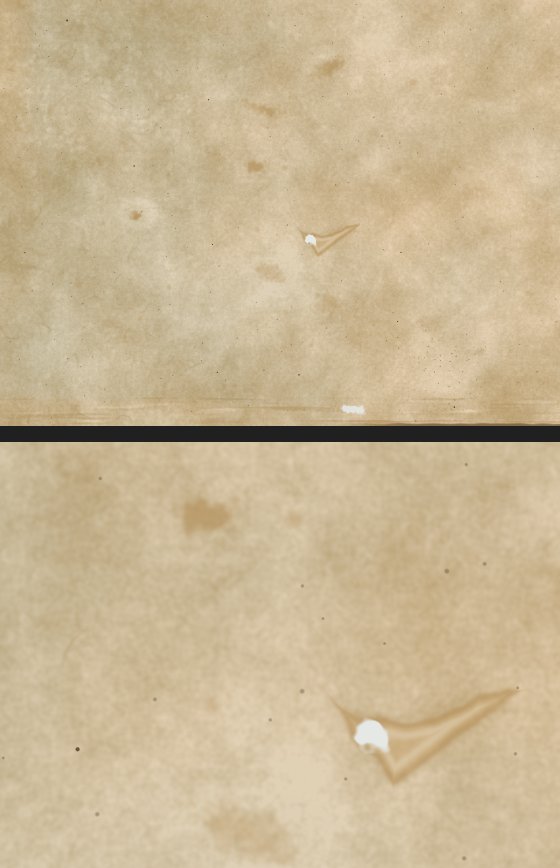
Top: the whole. Bottom: its middle third, enlarged.
Reproduce this texture procedurally as a WebGL 1 fragment shader.

```glsl
precision highp float;
// Aged parchment: soft cloudy mottling, greener at the left and warmer at the right.
// Gradient noise sets the tone; specks, ragged stains, a pale ring, a small torn
// flap and a streaked lower hem are laid on top.
uniform vec2 u_resolution;

const vec3 SHADE = vec3(0.715, 0.625, 0.452);
const vec3 MID = vec3(0.784, 0.716, 0.580);
const vec3 PALE = vec3(0.868, 0.806, 0.696);
const vec3 WARM_SHIFT = vec3(0.026, -0.004, -0.022);
const vec3 STAIN = vec3(0.690, 0.545, 0.325);
const vec3 SPECK = vec3(0.300, 0.220, 0.140);
const vec3 HOLE = vec3(0.900, 0.910, 0.900);
const float CLOUDS = 0.56;
const float MOTTLE = 0.32;
const float GRAIN = 0.24;

vec2 hash2(vec2 p) {
  vec3 q = fract(p.xyx * vec3(0.1031, 0.1030, 0.0973));
  q += dot(q, q.yzx + 33.33);
  return fract((q.xx + q.yz) * q.zy);
}

float corner(vec2 id, vec2 offset) { return dot(hash2(id) * 2.0 - 1.0, offset); }

float noise(vec2 p) {
  vec2 i = floor(p), f = p - i, e = vec2(1.0, 0.0);
  vec2 w = f * f * f * (f * (f * 6.0 - 15.0) + 10.0);
  return mix(mix(corner(i, f), corner(i + e.xy, f - e.xy), w.x),
             mix(corner(i + e.yx, f - e.yx), corner(i + e.xx, f - e.xx), w.x), w.y);
}

mat2 rotation(float a) { return mat2(cos(a), -sin(a), sin(a), cos(a)); }

float fbm(vec2 p) {
  float sum = 0.0, gain = 1.0;
  for (int i = 0; i < 5; i++) {
    sum += gain * noise(p);
    p = rotation(0.6) * p * 2.03 + 17.7;
    gain *= 0.52;
  }
  return sum;
}

// Soft discs jittered on a grid; density is the share of cells in use.
float scatter(vec2 p, float cells, float radius, float density, float softness) {
  vec2 g = p * cells, id = floor(g), pick = hash2(id + 71.3);
  float size = radius * cells * mix(0.5, 1.0, pick.y);
  float edge = max(softness * size, 0.5 * cells / u_resolution.y);
  float d = length(g - id - mix(vec2(0.25), vec2(0.75), hash2(id)));
  return step(1.0 - density, pick.x) * (1.0 - smoothstep(size - edge, size + edge, d));
}

// Ragged ellipse fading outwards from its core.
float blotch(vec2 p, vec2 centre, vec2 radius, float angle, float core) {
  float d = length(rotation(angle) * (p - centre) / radius);
  d += 0.6 * noise(p * 45.0) + 0.6 * noise(p * 110.0);
  return 1.0 - smoothstep(core, 1.0, d);
}

float line(float d, float width) { return exp(-d * d / (width * width)); }
float disc(vec2 p, float inner, float outer) { return 1.0 - smoothstep(inner, outer, length(p)); }

void main() {
  vec2 p = gl_FragCoord.xy / u_resolution.y;
  vec2 w = p + 0.03 * vec2(noise(p * 9.0), noise(p * 9.0 + 40.0));

  // Broad regions
  float right = smoothstep(0.3, 1.0, w.x + 0.2 * noise(p * 3.0 + 5.0));
  float leftEdge = 1.0 - smoothstep(0.02, 0.11, w.x);
  float hem = 1.0 - smoothstep(0.045, 0.075, p.y + 0.006 * noise(p * 6.0));
  float pebbled = disc(w - vec2(0.22, 0.78), 0.1, 0.36);

  // Tone from clouds, mottles, slanted streaks and grain
  float tone = 0.49 + 0.14 * smoothstep(0.1, 0.7, w.x);
  tone += CLOUDS * fbm(w * 4.0 + 3.1) + MOTTLE * fbm(w * 17.0);
  tone += 0.22 * right * noise(rotation(0.6) * w * vec2(6.0, 17.0));
  tone += GRAIN * (noise(p * 100.0) + noise(p * 205.0));
  tone -= 0.12 * leftEdge + 0.12 * (1.0 - smoothstep(0.0, 0.2, p.y));
  tone -= 0.24 * disc((w - vec2(0.40, 0.98)) * vec2(0.9, 1.4), 0.05, 0.42);
  tone += 0.22 * pebbled * scatter(w, 42.0, 0.009, 0.55, 0.9);
  tone += 0.15 * scatter(rotation(0.7) * w + 3.0, 34.0, 0.008, 0.25, 0.8);
  float broken = smoothstep(0.0, 0.3, noise(w * 19.0 + 31.0));
  tone -= 0.25 * broken * (1.0 - right) * line(noise(w * 13.0 + 9.0), 0.03);
  broken = smoothstep(-0.05, 0.25, noise(p * vec2(7.0, 60.0)));
  tone += hem * broken * noise(p * vec2(5.0, 130.0));
  tone -= 0.35 * broken * line(p.y - 0.064 - 0.003 * noise(p * 4.0), 0.002);

  // Pale ring
  float ring = length((w - vec2(0.325, 0.495)) * vec2(0.9, 1.1));
  tone += 0.2 * (1.0 - smoothstep(0.02, 0.05, ring)) + 0.12 * line(ring - 0.034, 0.008);

  tone = clamp(tone, 0.0, 1.05);
  vec3 color = mix(SHADE, MID, min(tone * 2.0, 1.0));
  color = mix(color, PALE, max(tone * 2.0 - 1.0, 0.0));
  float warmth = max(right, max(leftEdge * smoothstep(0.5, 0.75, p.y), 0.7 * hem));
  color += WARM_SHIFT * (warmth - 0.4 + 0.9 * noise(w * 5.0 + 60.0));

  // Brown stains
  float stain = 0.6 * blotch(p, vec2(0.776, 0.840), vec2(0.060, 0.022), 0.42, 0.0);
  stain += 0.6 * blotch(p, vec2(0.618, 0.744), vec2(0.072, 0.018), -0.25, 0.0);
  stain += 0.6 * blotch(p, vec2(0.600, 0.607), vec2(0.034, 0.022), 0.0, 0.1);
  stain += 0.35 * blotch(p, vec2(0.630, 0.362), vec2(0.060, 0.030), -0.4, 0.0);
  stain += 0.35 * blotch(p, vec2(0.776, 0.285), vec2(0.045, 0.035), 0.5, 0.0);
  stain += 0.8 * blotch(p, vec2(0.318, 0.494), vec2(0.020, 0.014), 0.0, 0.0);
  stain += 0.3 * scatter(w, 14.0, 0.008, 0.1, 0.9);
  color = mix(color, STAIN, min(stain, 0.9));

  // Torn flap: a sagging triangle with a dark fold and a light inner rim
  vec2 q = (p - vec2(0.751, 0.437)) / 0.051 + 0.15 * noise(p * 40.0);
  float flap = max(dot(q, vec2(-0.83, -0.56)) - 0.5, dot(q, vec2(0.60, -0.80)) - 0.52);
  flap = max(flap, q.y - 0.15 - 0.3 * min(q.x * q.x, 1.5));
  color = mix(color, STAIN + 0.1, 0.5 * (1.0 - smoothstep(-0.1, 0.08, flap)));
  color = mix(color, STAIN, 0.5 * line(flap, 0.07));
  color = mix(color, PALE, 0.6 * line(flap + 0.17, 0.07));
  color = mix(color, HOLE, blotch(p, vec2(0.730, 0.437), vec2(0.016, 0.013), -0.5, 0.7));
  color = mix(color, HOLE, 0.9 * blotch(p, vec2(0.831, 0.039), vec2(0.034, 0.013), -0.1, 0.5));

  // Dark specks, peppered at the lower right, and a worn strip below
  float specks = 0.8 * scatter(p, 11.0, 0.0024, 0.06, 0.4);
  specks += 0.35 * scatter(rotation(0.5) * p + 5.0, 40.0, 0.0018, 0.1, 0.6);
  specks += 0.4 * disc(w - vec2(1.04, 0.13), 0.0, 0.16) * scatter(w, 80.0, 0.0018, 0.3, 0.6);
  color = mix(color, SPECK, specks);
  float strip = 1.0 - smoothstep(0.003, 0.008, p.y + 0.004 * noise(p * 25.0));
  color = mix(color, STAIN * 0.65, 0.8 * strip * smoothstep(0.75, 1.0, p.x));
  gl_FragColor = vec4(color, 1.0);
}
```
